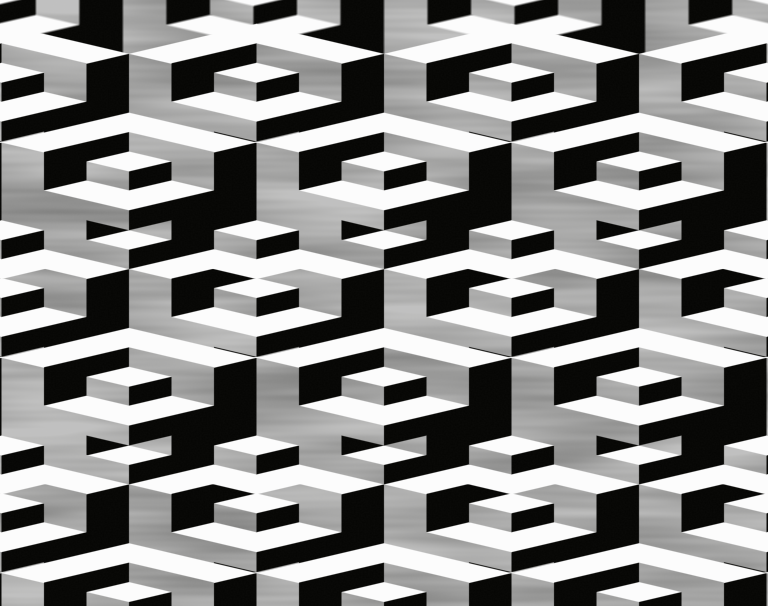
A Shadertoy shader for this pattern:

```glsl
// Interlocking hollow isometric blocks in black, white and streaky grey.

float hash(vec2 p) {
    p = fract(p * vec2(0.1031, 0.1137));
    p += dot(p, p.yx + 33.33);
    return fract((p.x + p.y) * p.x * 7.31);
}

float gradientDot(vec2 cell, vec2 offset) {
    float angle = 6.2832 * hash(cell);
    return dot(vec2(cos(angle), sin(angle)), offset);
}

float gradientNoise(vec2 p) {
    vec2 i = floor(p), f = fract(p);
    vec2 u = f * f * f * (f * (f * 6.0 - 15.0) + 10.0);
    vec2 e = vec2(1.0, 0.0);
    return mix(mix(gradientDot(i, f), gradientDot(i + e, f - e), u.x),
               mix(gradientDot(i + e.yx, f - e.yx), gradientDot(i + 1.0, f - 1.0), u.x), u.y);
}

float inside(float d, float soft) {
    return smoothstep(-soft, soft, d);
}

// Fold x into one column, six units wide and centred on zero.
float wrap(float x) {
    return mod(x + 3.0, 6.0) - 3.0;
}

// Small solid cube whose top corner lies at the local origin.
void paintCube(inout float tone, float a, float y, float face, vec2 soft) {
    float body = inside(1.0 - a, soft.x) * inside(y - a, soft.y) * inside(3.9 - y - a, soft.y);
    tone = mix(tone, mix(1.0, face, inside(y + a - 2.0, soft.y)), body);
}

// Hollow block; y runs downward from its apex, every slope is one.
void paintBlock(inout float tone, vec2 p, float grey, bool crowned, vec2 soft) {
    float a = abs(p.x);
    float falling = p.y - a, rising = p.y + a;
    float right = inside(sign(p.x) * min(a, 3.0 - a), soft.x);
    float outer = mix(grey, 0.025, right);
    float inner = mix(0.025, grey, right);

    // White rim and outer walls
    tone = mix(tone, mix(1.0, outer, inside(rising - 6.0, soft.y)), inside(falling, soft.y));

    // Hollow with its floor
    float hollow = inside(2.0 - a, soft.x) * inside(falling - 1.95, soft.y)
                 * inside(9.8 - rising, soft.y);
    if (crowned) hollow *= inside(rising - 4.0, soft.y);
    tone = mix(tone, mix(inner, 1.0, inside(falling - 5.8, soft.y)), hollow);
    paintCube(tone, a, p.y - 3.9, outer, soft);

    // Notch low on the front corner
    float notch = inside(1.0 - a, soft.x) * inside(rising - 11.8, soft.y)
                * inside(13.75 - rising, soft.y);
    tone = mix(tone, mix(inner, 1.0, inside(falling - 11.8, soft.y)), notch);

    // Second cube standing on the rim
    if (crowned) paintCube(tone, a, p.y + 1.9, outer, soft);
}

void mainImage(out vec4 fragColor, in vec2 fragCoord) {
    vec2 uv = fragCoord / iResolution.xy;
    vec2 p = vec2((uv.x - 0.5) * 18.07, (1.0 - uv.y) * 60.8);
    vec2 soft = 0.8 * vec2(18.07, 60.8) / iResolution.xy;

    // Grey paint with long horizontal streaks
    float grey = 0.655
               + 0.17 * gradientNoise(p * vec2(0.22, 0.16) + 7.3)
               + 0.12 * gradientNoise(p * vec2(0.3, 0.5) + 21.7)
               + 0.06 * gradientNoise(p * vec2(0.35, 1.6) + 53.1);
    grey = clamp(grey, 0.42, 0.76);

    // Top strip: blurred, slightly stretched, with plain rims
    float tone = grey;
    float oddX = wrap(p.x - 3.0);
    paintBlock(tone, vec2(wrap(p.x / 1.024 - 3.0), p.y + 5.3), grey, false, soft * 2.0);
    paintBlock(tone, vec2(oddX, p.y - 2.4), grey, false, soft);

    // Staggered rows, painted from back to front
    for (int row = 0; row < 3; row++) {
        float y = p.y - 11.3 - 21.6 * float(row);
        paintBlock(tone, vec2(wrap(p.x), y), grey, false, soft);
        paintBlock(tone, vec2(oddX, y - 12.7), grey, true, soft);
    }

    // Faint grain in the dark paint
    tone += 0.012 * (1.0 - tone) * gradientNoise(p * vec2(24.0, 6.0));
    vec3 color = mix(vec3(0.005, 0.005, -0.003), vec3(0.99), tone);
    fragColor = vec4(clamp(color, 0.0, 1.0), 1.0);
}
```
